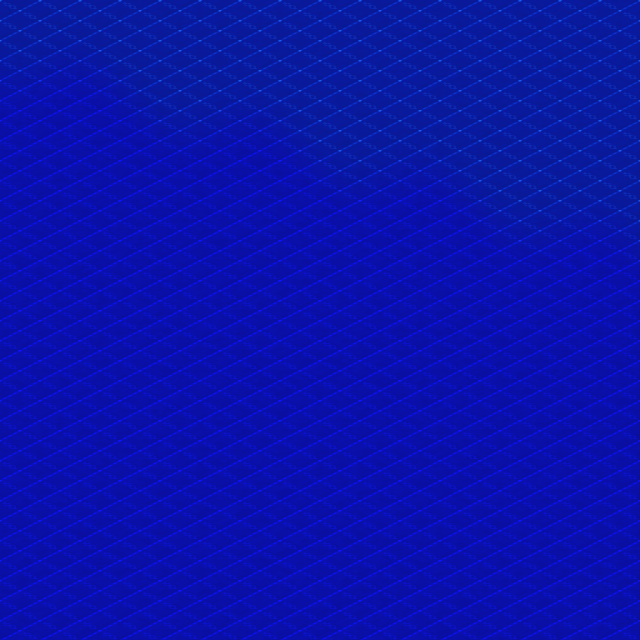
Reproduce this pattern procedurally as a Shadertoy shader.

```glsl
const vec2 REPEATS = vec2(16.0, 32.0);      // diamonds across and down
const float ROW_OFFSET = 0.04;              // lattice shift, in rows
const float RISING_HALF_WIDTH = 0.0013;     // canvas units, measured vertically
const float FALLING_HALF_WIDTH = 0.0014;
const float CLUSTER_HALF_WIDTH = 0.0036;
const float DOTS_PER_EDGE = 4.0;
const float BEAD_DEPTH = 0.3;
const float FACET_SHADE = 0.06;
const float GRAIN = 0.045;

const vec3 BLUE_GROUND = vec3(0.04, 0.06, 0.655);
const vec3 BLUE_DASH = vec3(0.04, 0.075, 0.82);
const vec3 BLUE_LINE = vec3(0.04, 0.07, 0.96);
const vec3 BLUE_KNOT = vec3(0.05, 0.08, 1.0);
const vec3 HAZE_GROUND = vec3(0.035, 0.10, 0.61);
const vec3 HAZE_DASH = vec3(0.05, 0.18, 0.74);
const vec3 HAZE_LINE = vec3(0.04, 0.20, 0.84);
const vec3 HAZE_KNOT = vec3(0.10, 0.38, 0.95);

const float HAZE_LEFT_HEIGHT = 0.905;
const float HAZE_SLOPE = 0.30;
const float HAZE_WAVE = 0.026;
const float HAZE_WAVE_LENGTH = 0.27;
const float HAZE_SOFTNESS = 0.06;
const float TAU = 6.2831853;

float hash21(vec2 p) {
    p = fract(p * vec2(0.1031, 0.1137));
    p += dot(p, p.yx + 33.33);
    return fract((p.x + p.y) * p.x);
}

// Distance to the nearest integer
float latticeDistance(float x) {
    return abs(fract(x + 0.5) - 0.5);
}

float coverage(float dist, float halfWidth, float pixel) {
    return clamp((halfWidth - dist) / pixel + 0.5, 0.0, 1.0);
}

// Greener area along the top, with a wavy sloping lower edge
float hazeAmount(vec2 uv) {
    float edge = HAZE_LEFT_HEIGHT - HAZE_SLOPE * uv.x
               - HAZE_WAVE * cos(TAU * uv.x / HAZE_WAVE_LENGTH);
    return smoothstep(-HAZE_SOFTNESS, HAZE_SOFTNESS, uv.y - edge);
}

void mainImage(out vec4 fragColor, in vec2 fragCoord) {
    vec2 uv = fragCoord / iResolution.y;
    float pixel = 1.0 / iResolution.y;
    float haze = hazeAmount(uv);

    // Oblique axes: integer values lie on the two families of lines
    vec2 grid = uv * REPEATS + vec2(0.0, ROW_OFFSET);
    float rising = grid.y - grid.x;
    float falling = grid.y + grid.x;
    float risingDist = latticeDistance(rising) / REPEATS.y;
    float fallingDist = latticeDistance(falling) / REPEATS.y;

    // Faintly shaded facets with fine grain
    vec3 color = mix(BLUE_GROUND, HAZE_GROUND, haze);
    float facet = fract(rising) - 0.5;
    float grain = hash21(floor(vec2(rising, falling) * DOTS_PER_EDGE)) - 0.5;
    color *= 1.0 + FACET_SHADE * facet + GRAIN * grain;

    // Falling edges: dotted, swelling into checkered clusters between knots
    float middle = smoothstep(0.15, 0.32, latticeDistance(rising));
    float checker = cos(TAU * rising * DOTS_PER_EDGE)
                  * cos(TAU * falling * DOTS_PER_EDGE);
    float dots = smoothstep(-0.5, 0.6, checker);
    float bandWidth = mix(FALLING_HALF_WIDTH, CLUSTER_HALF_WIDTH, middle);
    float dash = coverage(fallingDist, bandWidth, pixel) * dots;
    dash *= mix(0.75, 0.9, middle);
    color = mix(color, mix(BLUE_DASH, HAZE_DASH, haze), dash);

    // Rising edges: beaded lines
    float beads = 1.0 - BEAD_DEPTH
                + BEAD_DEPTH * cos(TAU * falling * DOTS_PER_EDGE);
    float line = coverage(risingDist, RISING_HALF_WIDTH, pixel) * beads;
    color = mix(color, mix(BLUE_LINE, HAZE_LINE, haze), line);

    // Bright knots where the two families cross
    float knot = coverage(risingDist, RISING_HALF_WIDTH, pixel)
               * coverage(fallingDist, FALLING_HALF_WIDTH, pixel);
    color = mix(color, mix(BLUE_KNOT, HAZE_KNOT, haze), knot);

    fragColor = vec4(color, 1.0);
}
```
